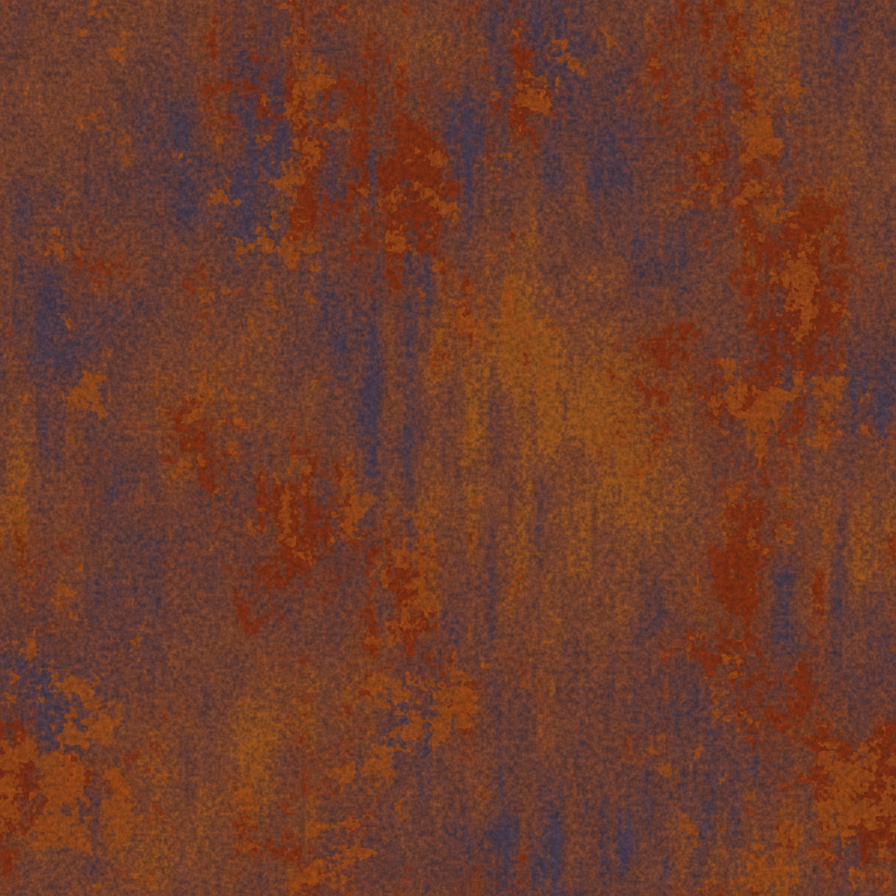
Reproduce this texture procedurally as a Shadertoy shader.

```glsl
// Weathered rusty metal: slate, brown and ochre clouds run in soft vertical
// streaks, under crumbly patches of red rust and flakes of orange.
// Every layer is wrapping gradient noise, so the square tiles seamlessly.

const vec3 SLATE  = vec3(0.28, 0.22, 0.28);
const vec3 MAROON = vec3(0.39, 0.23, 0.20);
const vec3 BROWN  = vec3(0.45, 0.25, 0.17);
const vec3 OCHRE  = vec3(0.55, 0.30, 0.11);
const vec3 RUST   = vec3(0.46, 0.16, 0.06);
const vec3 FLAKE  = vec3(0.56, 0.27, 0.09);

float hash(vec3 p) {
    p = fract(p * vec3(0.1031, 0.1030, 0.0973));
    p += dot(p, p.yzx + 33.33);
    return fract((p.x + p.y) * p.z);
}

// Dot product of a random unit gradient with the offset from its lattice corner.
float corner(vec2 cell, vec2 offset, vec2 period, float seed) {
    float angle = 6.28318 * hash(vec3(mod(cell, period), seed));
    return dot(vec2(cos(angle), sin(angle)), offset);
}

// Gradient noise that wraps after a whole number of cells.
float gradientNoise(vec2 p, vec2 period, float seed) {
    vec2 cell = floor(p);
    vec2 f = p - cell;
    vec2 w = f * f * f * (f * (f * 6.0 - 15.0) + 10.0);
    vec2 right = vec2(1.0, 0.0);
    vec2 up = vec2(0.0, 1.0);
    float low = mix(corner(cell, f, period, seed),
                    corner(cell + right, f - right, period, seed), w.x);
    float high = mix(corner(cell + up, f - up, period, seed),
                     corner(cell + 1.0, f - 1.0, period, seed), w.x);
    return mix(low, high, w.y);
}

// Sum of octaves, scaled to a spread of about one whatever the gain.
float fbm(vec2 uv, vec2 period, int octaves, float gain, float seed) {
    float sum = 0.0;
    float power = 0.0;
    float amplitude = 1.0;
    for (int i = 0; i < octaves; i++) {
        sum += amplitude * gradientNoise(uv * period, period, seed + float(i) * 7.0);
        power += amplitude * amplitude;
        amplitude *= gain;
        period *= 2.0;
    }
    return 4.0 * sum / sqrt(power);
}

// Colour ramp from cold slate to warm ochre.
vec3 metalColor(float tone) {
    vec3 color = mix(SLATE, MAROON, smoothstep(-2.0, -0.5, tone));
    color = mix(color, BROWN, smoothstep(-0.7, 0.5, tone));
    return mix(color, OCHRE, smoothstep(0.4, 2.1, tone));
}

void mainImage(out vec4 fragColor, in vec2 fragCoord) {
    vec2 uv = fragCoord / iResolution.xy;

    // Broad shapes
    float cloud = fbm(uv, vec2(4.0, 3.0), 6, 0.6, 11.0);
    float patches = fbm(uv, vec2(4.0, 3.0), 4, 0.55, 83.0);
    float streak = fbm(uv, vec2(28.0, 4.0), 3, 0.65, 151.0);
    float streakArea = smoothstep(-1.0, 1.2, fbm(uv, vec2(3.0), 2, 0.5, 211.0));

    // Fine texture
    float crumb = fbm(uv, vec2(32.0, 28.0), 4, 0.85, 263.0);
    float chips = fbm(uv, vec2(24.0), 4, 0.85, 317.0);
    float grain = fbm(uv, vec2(150.0), 2, 0.9, 379.0);

    // Stained metal
    float drip = streak * mix(0.2, 0.7, streakArea);
    float tone = 0.78 * cloud + drip + 0.22 * chips + 0.28 * grain;
    vec3 color = metalColor(tone);

    // Red rust: a soft stain around a crumbly core
    float rust = 0.78 * patches + 0.5 * drip + 0.38 * crumb + 0.2 * cloud;
    color = mix(color, RUST, 0.35 * smoothstep(-0.2, 1.1, rust));
    color = mix(color, RUST, 0.85 * smoothstep(0.7, 1.15, rust));

    // Orange flakes, mostly on and beside the rust
    float flakeArea = fbm(uv, vec2(5.0, 4.0), 3, 0.6, 431.0);
    float flake = 0.55 * flakeArea + 0.6 * chips + 0.45 * rust;
    color = mix(color, FLAKE, 0.8 * smoothstep(0.95, 1.25, flake));

    // Surface grain
    color *= 1.0 + 0.06 * grain + 0.025 * crumb;
    fragColor = vec4(clamp(color, 0.0, 1.0), 1.0);
}
```
